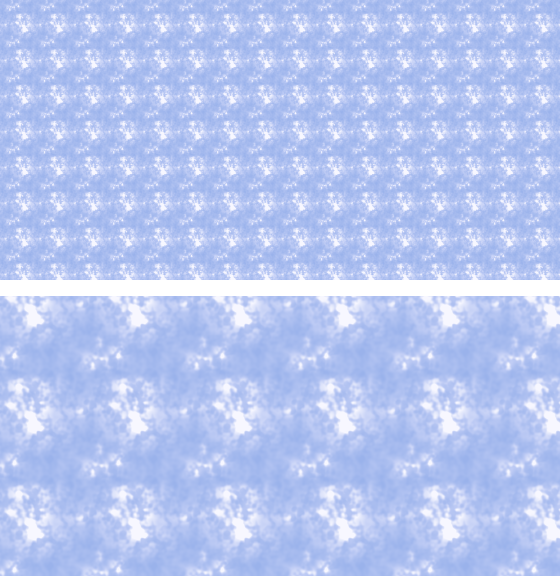
Top, the full canvas; bottom, a detail of the centre.
Give the GLSL for this texture, as a WebGL 2 fragment shader.

```glsl
#version 300 es
precision highp float;
// Pale blue sky tiled with one small patch of white cloud, identical in each repeat.
// Soft elliptical puffs wrap around the tile; periodic gradient noise bends their
// outlines and breaks them into wisps, and the resulting density picks the colour.
uniform vec2 u_resolution;
out vec4 outColor;

const vec2 REPEATS = vec2(16.17, 7.85);
const vec2 CLOUD_OFFSET = vec2(0.637, 0.185);
const vec3 SKY = vec3(0.605, 0.70, 0.923);
const vec3 HAZE = vec3(0.75, 0.80, 0.96);
const vec3 WHITE = vec3(0.97, 0.97, 1.0);

// Each puff: centre xy, radii zw, in tile units.
const int PUFF_COUNT = 10;
const vec4 PUFFS[PUFF_COUNT] = vec4[](
  vec4( 0.05, -0.01, 0.43, 0.27), vec4( 0.14, -0.25, 0.28, 0.14),
  vec4( 0.11,  0.05, 0.10, 0.08), vec4( 0.07, -0.15, 0.11, 0.09),
  vec4( 0.03,  0.20, 0.25, 0.07), vec4(-0.44, -0.01, 0.11, 0.05),
  vec4(-0.17,  0.02, 0.15, 0.08), vec4(-0.32,  0.44, 0.12, 0.07),
  vec4(-0.10,  0.50, 0.06, 0.10), vec4(-0.30,  0.60, 0.04, 0.05));
const float STRENGTHS[PUFF_COUNT] = float[](
  0.32, 0.22, 0.65, 0.65, 0.50, 0.42, 0.35, 0.75, 0.85, 0.40);

// Unit gradient of a lattice cell, wrapped to the period.
vec2 gradient(vec2 cell, float period, float seed) {
  cell = mod(cell, period) + seed;
  float angle = 6.2832 * fract(sin(dot(cell, vec2(127.1, 311.7))) * 43758.5);
  return vec2(cos(angle), sin(angle));
}

// Gradient noise that repeats once per tile.
float tileNoise(vec2 p, float period, float seed) {
  p *= period;
  vec2 cell = floor(p), f = p - cell;
  vec2 w = f * f * f * (f * (f * 6.0 - 15.0) + 10.0);
  vec2 e = vec2(1.0, 0.0);
  float a = dot(gradient(cell, period, seed), f);
  float b = dot(gradient(cell + e.xy, period, seed), f - e.xy);
  float c = dot(gradient(cell + e.yx, period, seed), f - e.yx);
  float d = dot(gradient(cell + e.xx, period, seed), f - e.xx);
  return mix(mix(a, b, w.x), mix(c, d, w.x), w.y);
}

float fbm(vec2 p, float period, float seed) {
  float sum = 0.0, amplitude = 1.0;
  for (int i = 0; i < 3; i++) {
    sum += amplitude * tileNoise(p, period, seed + float(i) * 17.0);
    amplitude *= 0.85;
    period *= 2.0;
  }
  return sum;
}

// Gaussian ellipse, using the nearest wrapped copy of its centre.
float puff(vec2 p, vec2 centre, vec2 radii) {
  vec2 d = (fract(p - centre + 0.5) - 0.5) / radii;
  return exp(-dot(d, d));
}

float cloudMass(vec2 p) {
  float mass = 0.0;
  for (int i = 0; i < PUFF_COUNT; i++) {
    mass += STRENGTHS[i] * puff(p, PUFFS[i].xy, PUFFS[i].zw);
  }
  return mass;
}

vec3 skyRamp(float density) {
  vec3 thin = mix(SKY, HAZE, density / 0.4);
  return density < 0.4 ? thin : mix(HAZE, WHITE, (density - 0.4) / 0.6);
}

vec3 cloudTile(vec2 p) {
  vec2 warp = vec2(tileNoise(p, 7.0, 3.0), tileNoise(p, 7.0, 41.0));
  float wisps = smoothstep(-0.5, 0.55, fbm(p, 6.0, 7.0));
  float mottling = 0.08 + 0.15 * fbm(p, 5.0, 71.0);
  float density = mottling + cloudMass(p + 0.06 * warp) * (0.3 + 1.25 * wisps);
  return skyRamp(clamp(density, 0.0, 1.0));
}

void main() {
  // Average a 2 x 2 grid inside each pixel to keep fine wisps smooth.
  vec3 color = vec3(0.0);
  for (int i = 0; i < 4; i++) {
    vec2 jitter = (vec2(i % 2, i / 2) - 0.5) * 0.5;
    vec2 uv = (gl_FragCoord.xy + jitter) / u_resolution;
    color += 0.25 * cloudTile(fract(uv * REPEATS - CLOUD_OFFSET));
  }
  outColor = vec4(color, 1.0);
}
```
